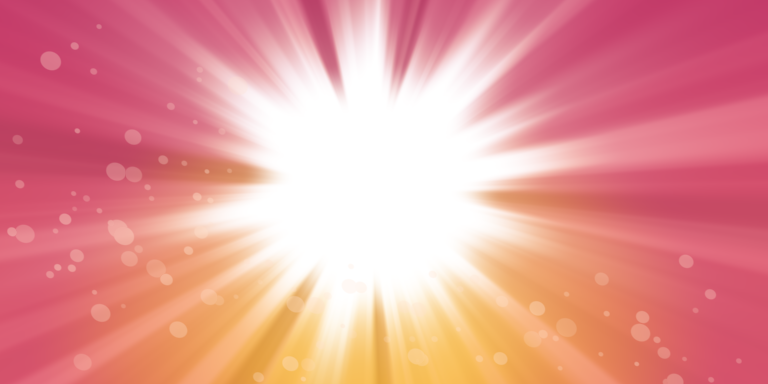
Reproduce this background procedurally as a Shadertoy shader.

```glsl
const float TAU = 6.2831853;

float hash(float n) {
    n = fract(n * 0.1031);
    n *= n + 33.33;
    return fract(n * (n + n));
}

// Value noise around the circle, with plateaus between crisp sector edges
float sectors(float angle, float count, float seed) {
    float t = fract(angle / TAU + 1.0) * count;
    float cell = floor(t);
    float a = hash(cell + seed);
    float b = hash(mod(cell + 1.0, count) + seed);
    return mix(a, b, smoothstep(0.25, 0.75, t - cell));
}

// Soft angular wedge
float beam(float angle, float centre, float width) {
    float offset = abs(mod(angle - centre + TAU * 0.5, TAU) - TAU * 0.5);
    return 1.0 - smoothstep(width * 0.35, width, offset);
}

vec3 backdrop(vec2 p) {
    vec3 pink = mix(vec3(0.84, 0.32, 0.42), vec3(0.77, 0.22, 0.41), smoothstep(0.3, 1.1, p.y));
    float warmth = 1.0 - length((p - vec2(0.98, 0.08)) / vec2(0.85, 0.65));
    vec3 color = mix(pink, vec3(0.91, 0.52, 0.30), smoothstep(-0.1, 0.42, warmth));
    return mix(color, vec3(0.97, 0.70, 0.20), smoothstep(0.3, 0.8, warmth));
}

// Scattered translucent discs: a cluster at the left and a band at lower right
float bokeh(vec2 p, float pixel) {
    float cover = 0.0;
    for (int i = 0; i < 110; i++) {
        float id = float(i) * 7.0 + 3.0;
        vec2 h = vec2(hash(id), hash(id + 1.0));
        float spread = hash(id + 2.0);
        vec2 left = vec2(0.03 + 0.62 * h.x, 0.5 + 0.48 * (h.y + spread - 1.0));
        vec2 right = vec2(0.65 + 1.33 * h.x, 0.42 * h.y * (0.4 + 0.6 * spread));
        vec2 centre = i % 2 == 0 ? left : right;
        float size = hash(id + 4.0);
        float radius = 0.006 + 0.021 * size * size;
        vec2 q = p - centre;
        float dist = length(vec2(q.x + 0.15 * q.y, q.y * 1.08)) - radius;
        float disc = 1.0 - smoothstep(-pixel, pixel, dist);
        cover = max(cover, disc * mix(0.2, 0.42, hash(id + 5.0)));
    }
    return cover;
}

void mainImage(out vec4 fragColor, in vec2 fragCoord) {
    vec2 p = fragCoord / iResolution.xy * vec2(2.0, 1.0);
    vec2 d = p - vec2(0.965, 0.51);
    float r = length(d);
    float angle = atan(d.y, d.x);

    // Fine and broad rays
    float streak = 0.45 * sectors(angle, 44.0, 11.0)
                 + 0.35 * sectors(angle + 0.03 * r, 83.0, 140.0)
                 + 0.20 * sectors(angle, 151.0, 310.0);

    // Long bright beams
    float light = beam(angle, 1.62, 0.22);
    light = max(light, beam(angle, -1.80, 0.14));
    light = max(light, 0.9 * beam(angle, 2.55, 0.24));
    light = max(light, 0.6 * beam(angle, 2.15, 0.15));
    light = max(light, 0.9 * beam(angle, 0.86, 0.22));
    light = max(light, 0.7 * beam(angle, 0.45, 0.12));
    light = max(light, 0.6 * beam(angle, 0.17, 0.12));
    light = max(light, 0.6 * beam(angle, -0.30, 0.14));
    light = max(light, 0.7 * beam(angle, -2.95, 0.14));

    // Shadowed gaps
    float shade = beam(angle, 3.03, 0.12);
    shade = max(shade, 0.75 * beam(angle, -0.09, 0.10));
    shade = max(shade, beam(angle, 1.33, 0.08));
    shade = max(shade, 0.9 * beam(angle, 1.88, 0.08));
    shade = max(shade, 0.7 * beam(angle, -2.14, 0.09));
    shade = max(shade, 0.6 * beam(angle, -1.50, 0.06));

    // Backdrop with streaks; gaps near the core turn amber
    vec3 color = backdrop(p);
    float amber = shade * (1.0 - smoothstep(0.25, 0.7, r)) * (1.0 - smoothstep(0.5, 0.75, p.y));
    color = mix(color, vec3(0.88, 0.52, 0.20), 0.7 * amber);
    color *= 1.0 - 0.08 * shade;
    color = mix(color, vec3(0.96, 0.64, 0.64), 0.32 * smoothstep(0.45, 0.9, streak));
    color *= 0.96 + 0.08 * streak;

    // Burst whose reach varies with the rays
    float reach = r * (1.2 - 0.35 * streak - 0.28 * light + 0.45 * shade);
    float core = 1.0 - smoothstep(0.23, 0.50, reach);
    float halo = 0.72 * exp(-reach * reach / 0.25);
    float glow = 1.0 - (1.0 - core) * (1.0 - halo);
    vec3 glowColor = mix(vec3(1.0, 0.95, 0.87), vec3(1.0), smoothstep(0.5, 0.95, glow));
    color = mix(color, glowColor, glow);
    color = mix(color, vec3(1.0), 1.0 - smoothstep(0.19, 0.34, r));

    // Floating spots
    color = mix(color, vec3(1.0, 0.88, 0.80), bokeh(p, 1.0 / iResolution.y));
    fragColor = vec4(clamp(color, 0.0, 1.0), 1.0);
}
```
